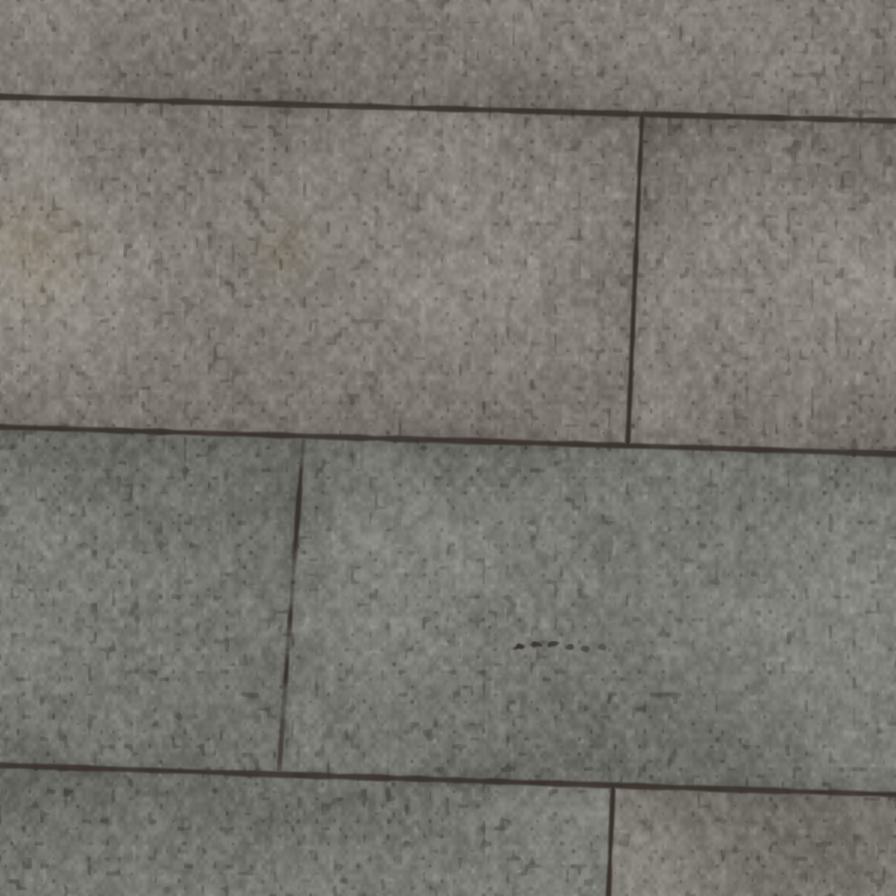
Give the GLSL for this texture, as a WebGL 2 fragment shader.

```glsl
#version 300 es
precision highp float;

uniform vec2 u_resolution;
out vec4 fragColor;

#define SLAB_LENGTH 1.15
#define ROW_SHIFT 0.368
#define FIRST_JOINT 0.325
#define BASE_Y 0.1458
#define JOINT_HALF 0.0024
#define JOINT_SOFT 0.0022
#define GRAIN 0.15
#define MOTTLE 0.13
#define EDGE_GRIME 0.065
#define WARM_STONE vec3(0.505, 0.487, 0.460)
#define COOL_STONE vec3(0.462, 0.465, 0.442)
#define JOINT_COLOR vec3(0.225, 0.195, 0.180)

float hash(vec2 p) {
    return fract(sin(dot(p, vec2(127.1, 311.7))) * 43758.5453);
}

float noise(vec2 p) {
    vec2 i = floor(p), f = fract(p);
    f = f * f * (3.0 - 2.0 * f);
    return mix(mix(hash(i), hash(i + vec2(1, 0)), f.x),
               mix(hash(i + vec2(0, 1)), hash(i + vec2(1, 1)), f.x), f.y);
}

float fbm(vec2 p) {
    float sum = 0.0, amp = 0.5;
    for (int i = 0; i < 4; i++) {
        sum += amp * noise(p);
        p = p * 2.03 + 17.3;
        amp *= 0.5;
    }
    return sum / 0.9375;
}

// Coverage of a soft line at distance d from its centre
float joint(float d, float halfWidth) {
    float soft = JOINT_SOFT + 0.5 / u_resolution.y;
    return 1.0 - smoothstep(halfWidth - soft * 0.5, halfWidth + soft, d);
}

// Short row of dark chips worn into one slab
float chips(vec2 uv) {
    float cover = 0.0;
    for (int i = 0; i < 6; i++) {
        float k = float(i);
        vec2 center = vec2(0.580 + 0.0185 * k, 0.279 + 0.006 * (hash(vec2(k, 4.0)) - 0.5));
        vec2 radius = vec2(0.0085 - 0.0007 * k, 0.0038);
        float d = length((uv - center) / radius) + 0.7 * (noise(uv * 240.0) - 0.5);
        cover = max(cover, (1.0 - smoothstep(0.4, 1.2, d)) * (0.9 - 0.09 * k));
    }
    return cover;
}

void main() {
    vec2 uv = gl_FragCoord.xy / u_resolution;

    // Tilted courses with slight perspective
    float tilt = 0.0336 - 0.0074 * uv.y;
    float rise = uv.y + tilt * uv.x - BASE_Y;
    float v = rise * (2.6156 + 0.0866 * rise);
    float row = floor(v);
    float inner = min(abs(row), 1.0);

    // Staggered slabs along each course
    float lean = mix(0.073, 0.043, inner);
    float s = (uv.x - lean * (uv.y - FIRST_JOINT) - FIRST_JOINT - ROW_SHIFT * abs(row)) / SLAB_LENGTH;
    vec2 slab = vec2(floor(s), row);

    // Distances to the nearest joints, slightly uneven
    float wobble = 0.0016 * (noise(uv * 45.0) - 0.5);
    float dRow = abs(abs(v - round(v)) / 2.66 + wobble);
    float dEnd = abs(abs(s - round(s)) * SLAB_LENGTH + wobble);

    // Stone tone per slab
    float warm = clamp(row + 1.6 * (slab.x + 1.0) * abs(row), 0.0, 1.0);
    vec3 color = mix(COOL_STONE, WARM_STONE, warm);
    color += 0.02 * (hash(slab + 3.0) - 0.5);

    // Broad mottling and grime gathered along the edges
    float cloud = fbm(uv * 4.5 + slab * 7.1);
    color += MOTTLE * (cloud - 0.48);
    float grime = exp(-dRow * 17.0) + 0.45 * exp(-dEnd * 22.0);
    color -= EDGE_GRIME * grime * smoothstep(0.25, 0.7, fbm(uv * 6.0 + 31.0));
    color += 0.022 * smoothstep(0.04, 0.18, dRow);

    // Faint rusty stains
    for (int i = 0; i < 2; i++) {
        vec2 center = vec2(0.04 + 0.276 * float(i), 0.722);
        float stain = exp(-dot(uv - center, uv - center) * mix(350.0, 1300.0, float(i)));
        color -= vec3(0.025, 0.04, 0.065) * stain * (0.3 + noise(uv * 60.0));
    }

    // Granite grain: fine light and dark flecks
    float coarse = noise(uv * vec2(125.0, 95.0) + 9.0);
    float fine = noise(uv * vec2(235.0, 185.0) + 53.0);
    color += GRAIN * (0.55 * coarse + 0.45 * fine - 0.5);
    color -= 0.085 * smoothstep(0.72, 0.95, noise(uv * vec2(150.0, 120.0) + 80.0));
    color += 0.045 * smoothstep(0.75, 0.97, noise(uv * vec2(140.0, 110.0) + 140.0));

    // Joints with a soft dirty halo; one course has worn end joints
    float worn = mix(0.4 + 0.6 * smoothstep(0.35, 0.75, noise(vec2(3.0, uv.y * 32.0))), 1.0, inner);
    float rowLine = joint(dRow, JOINT_HALF) * (0.82 + 0.18 * noise(uv * 60.0));
    float endLine = joint(dEnd, JOINT_HALF * 0.75) * worn;
    color -= 0.035 * max(exp(-dRow * 150.0), worn * exp(-dEnd * 170.0));
    color = mix(color, JOINT_COLOR, max(rowLine, endLine));

    color = mix(color, JOINT_COLOR * 0.9, chips(uv));
    fragColor = vec4(clamp(color, 0.0, 1.0), 1.0);
}
```
